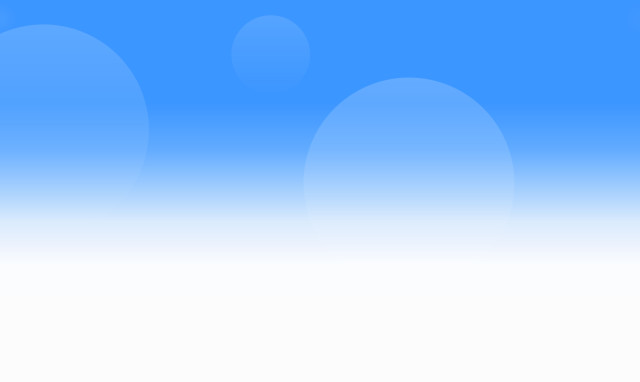
A Shadertoy shader for this background:

```glsl
// Draws a blue sky fading to white, with three translucent fading discs.

const vec3 BLUE  = vec3(0.235, 0.588, 1.0);
const vec3 AZURE = vec3(0.385, 0.672, 1.0);
const vec3 LIGHT = vec3(0.680, 0.830, 0.992);
const vec3 PALE  = vec3(0.855, 0.920, 0.990);
const vec3 MIST  = vec3(0.925, 0.950, 0.992);
const vec3 SNOW  = vec3(0.978, 0.988, 0.998);
const vec3 WHITE = vec3(0.988, 0.988, 0.990);

// Position of v between two levels, limited to 0..1
float ramp(float from, float to, float v) {
    return clamp((v - from) / (to - from), 0.0, 1.0);
}

// Vertical sky gradient, from the top down
vec3 sky(float y) {
    vec3 color = mix(BLUE, AZURE, ramp(0.730, 0.608, y));
    color = mix(color, LIGHT, ramp(0.608, 0.488, y));
    color = mix(color, PALE, ramp(0.488, 0.420, y));
    color = mix(color, MIST, ramp(0.420, 0.360, y));
    color = mix(color, SNOW, ramp(0.360, 0.312, y));
    return mix(color, WHITE, ramp(0.312, 0.210, y));
}

// White disc, strongest at its top and clear at its bottom
vec3 addDisc(vec3 color, vec2 p, vec2 center, float radius, float opacity, float pixel) {
    vec2 q = p - center;
    float mask = 1.0 - smoothstep(-pixel, pixel, length(q) - radius);
    float fade = ramp(-radius, radius, q.y);
    return mix(color, vec3(1.0), mask * fade * opacity);
}

// Soft round glow
vec3 addGlow(vec3 color, vec2 p, vec2 center, float radius, float opacity) {
    float strength = 1.0 - smoothstep(0.0, radius, length(p - center));
    return mix(color, vec3(1.0), strength * opacity);
}

void mainImage(out vec4 fragColor, in vec2 fragCoord) {
    // Canvas height is one unit
    vec2 p = fragCoord / iResolution.y;
    float width = iResolution.x / iResolution.y;
    float pixel = 0.75 / iResolution.y;

    vec3 color = sky(p.y);

    // Discs
    color = addDisc(color, p, vec2(0.068 * width, 0.660), 0.276, 0.17, pixel);
    color = addDisc(color, p, vec2(0.423 * width, 0.857), 0.103, 0.13, pixel);
    color = addDisc(color, p, vec2(0.639 * width, 0.521), 0.276, 0.20, pixel);

    // Faint glows at the upper corners
    color = addGlow(color, p, vec2(0.0, 0.950), 0.050, 0.05);
    color = addGlow(color, p, vec2(width, 0.950), 0.050, 0.02);

    fragColor = vec4(color, 1.0);
}
```
